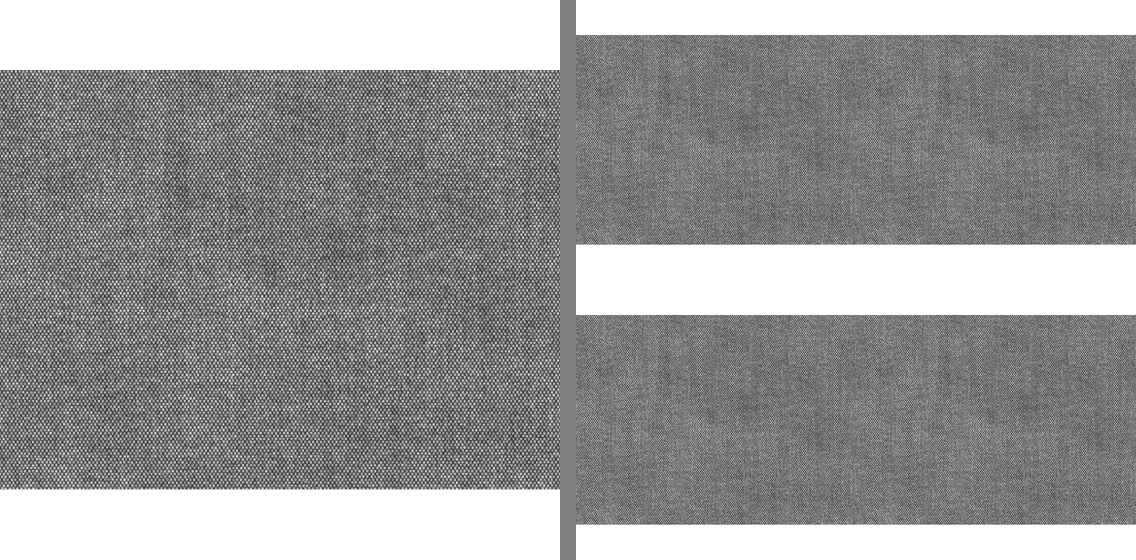
Left: one tile. Right: repeated 2 by 2.
Reproduce this texture procedurally as a three.js fragment shader.

```glsl
// Grey plain-weave canvas cloth in a wide band, with white margins above and below.
varying vec2 vUv;

const vec2 WEAVE = vec2(144.0, 192.0);        // stitches across, rows down the full canvas
const vec2 STITCH_RADIUS = vec2(0.36, 0.53);  // in stitch cells
const float STITCH_SOFTNESS = 0.55;
const float STITCH_JITTER = 0.16;
const float STITCH_VARIATION = 0.26;
const float BAND_BOTTOM = 0.126;
const float BAND_TOP = 0.875;
const float BAND_SOFTNESS = 0.0008;
const float SLUB_STRENGTH = 0.08;
const float STREAK_STRENGTH = 0.05;
const float BLOTCH_STRENGTH = 0.06;
const float GRAIN_STRENGTH = 0.06;
const float BLUE_AMOUNT = 0.5;
const vec3 MARGIN_COLOR = vec3(1.0);
const vec3 GAP_COLOR = vec3(0.250, 0.250, 0.248);
const vec3 BLUE_GAP_COLOR = vec3(0.25, 0.26, 0.31);
const vec3 CROSSING_COLOR = vec3(0.375, 0.375, 0.370);
const vec3 THREAD_COLOR = vec3(0.735, 0.735, 0.722);

float hash(vec2 p) {
  return fract(sin(dot(p, vec2(127.1, 311.7))) * 43758.5453);
}

// Value noise that wraps after a whole number of cells, from -1 to 1.
float wrapNoise(vec2 uv, vec2 cells, float seed) {
  vec2 p = uv * cells;
  vec2 i = floor(p);
  vec2 f = fract(p);
  f = f * f * (3.0 - 2.0 * f);
  vec2 lo = mod(i, cells);
  vec2 hi = mod(i + 1.0, cells);
  float bottom = mix(hash(lo + seed), hash(vec2(hi.x, lo.y) + seed), f.x);
  float top = mix(hash(vec2(lo.x, hi.y) + seed), hash(hi + seed), f.x);
  return mix(bottom, top, f.y) * 2.0 - 1.0;
}

// Staggered upright stitches: coverage, random tone and depth of the gap beside them.
vec3 stitch(vec2 uv) {
  vec2 p = uv * WEAVE;
  p.x += 0.5 * mod(floor(p.y), 2.0);
  vec2 id = mod(floor(p), WEAVE);
  vec2 local = fract(p) - 0.5;
  vec2 jitter = vec2(hash(id + 3.7), hash(id + 8.3)) - 0.5;
  vec2 size = 0.88 + 0.24 * vec2(hash(id + 14.9), hash(id + 27.4));
  float d = length((local - jitter * STITCH_JITTER) / (STITCH_RADIUS * size));
  float cover = 1.0 - smoothstep(0.8 - STITCH_SOFTNESS, 0.8 + STITCH_SOFTNESS, d);
  float depth = 1.0 - smoothstep(0.15, 0.55, abs(local.y));
  return vec3(cover, hash(id + 21.1) - 0.5, depth);
}

void main() {
  // Light stitches, dark gaps beside them and mid-grey crossings between rows.
  vec3 weave = stitch(vUv);
  float blue = BLUE_AMOUNT * smoothstep(0.2, 0.9, wrapNoise(vUv, vec2(72.0, 96.0), 31.0));
  vec3 gap = mix(CROSSING_COLOR, mix(GAP_COLOR, BLUE_GAP_COLOR, blue), weave.z);
  vec3 thread = THREAD_COLOR * (1.0 + STITCH_VARIATION * weave.y);
  vec3 cloth = mix(gap, thread, weave.x);

  // Uneven yarn along the rows, faint upright streaks and broad blotches.
  float tone = 1.0;
  tone += SLUB_STRENGTH * wrapNoise(vUv, vec2(36.0, 192.0), 5.0);
  tone += STREAK_STRENGTH * wrapNoise(vUv, vec2(72.0, 8.0), 11.0);
  tone += BLOTCH_STRENGTH * wrapNoise(vUv, vec2(9.0, 9.0), 17.0);
  cloth *= tone;

  // Fine fibres.
  cloth += GRAIN_STRENGTH * wrapNoise(vUv, vec2(288.0, 384.0), 23.0);

  // Cloth band between the margins.
  float band = smoothstep(BAND_BOTTOM - BAND_SOFTNESS, BAND_BOTTOM + BAND_SOFTNESS, vUv.y)
    * (1.0 - smoothstep(BAND_TOP - BAND_SOFTNESS, BAND_TOP + BAND_SOFTNESS, vUv.y));
  gl_FragColor = vec4(mix(MARGIN_COLOR, clamp(cloth, 0.0, 1.0), band), 1.0);
}
```
